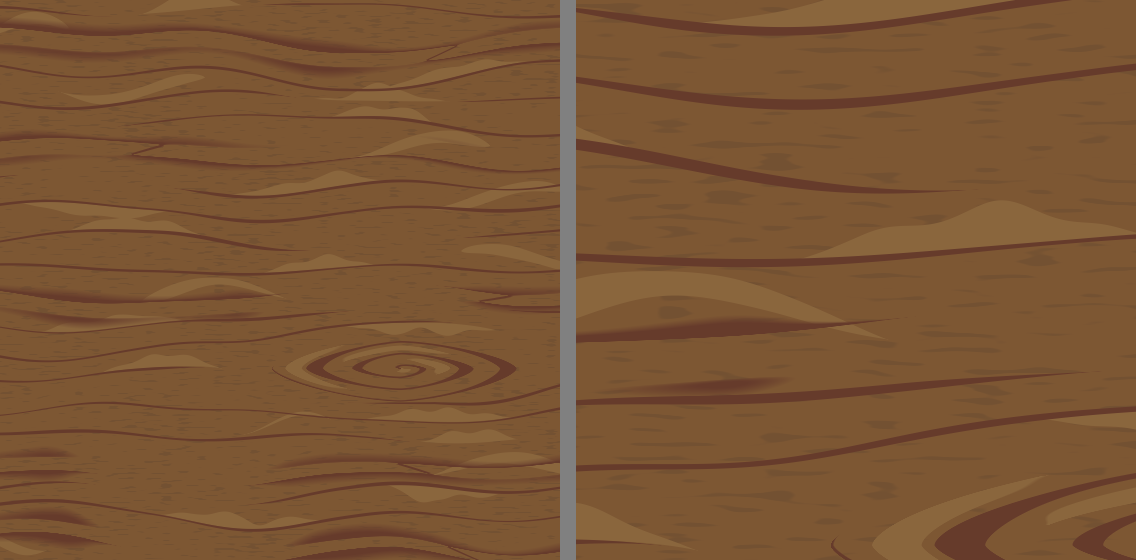
Left, the full canvas; right, a detail of the centre.
Give the GLSL for this texture, as a Shadertoy shader.

```glsl
// Flat cartoon wood: wavy dark grain lines, some folded into S-shaped hooks,
// pale tapered patches, faint horizontal fibres and one spiral knot.
// Lines are implicit curves bent by gradient noise and pushed around the knot.
#define GRAIN_LINES 20
#define RIBBONS 10
#define LINE_HALF_WIDTH 0.0021
#define WAVE_HEIGHT 0.062
#define HOOK_SHARE 0.4
#define KNOT_CENTRE vec2(0.716, 0.342)
#define KNOT_SIZE vec2(0.2, 0.055)
#define KNOT_TURNS 2.6
#define WOOD vec3(0.49, 0.34, 0.20)
#define PALE vec3(0.54, 0.40, 0.24)
#define GRAIN vec3(0.40, 0.23, 0.17)
#define FIBRE vec3(0.445, 0.315, 0.195)

float pixel;

float hash(vec2 p) {
    vec3 q = fract(p.xyx * vec3(0.1031, 0.1030, 0.0973));
    q += dot(q, q.yzx + 33.33);
    return fract((q.x + q.y) * q.z);
}

float corner(vec2 cell, vec2 offset) {
    float angle = 6.2832 * hash(cell);
    return dot(vec2(cos(angle), sin(angle)), offset);
}

float gradientNoise(vec2 p) {
    vec2 i = floor(p), f = p - i;
    vec2 u = f * f * f * (f * (f * 6.0 - 15.0) + 10.0);
    vec2 e = vec2(1, 0);
    return mix(mix(corner(i, f), corner(i + e, f - e), u.x),
               mix(corner(i + e.yx, f - e.yx), corner(i + 1.0, f - 1.0), u.x), u.y);
}

float cover(float d) { return clamp(0.5 - d / pixel, 0.0, 1.0); }

// Height of a grain line at x, opened into an eye around the knot
float lineHeight(float x, float base) {
    float y = base + WAVE_HEIGHT * gradientNoise(vec2(x * 2.7, base * 7.0) + 4.3);
    float side = base < KNOT_CENTRE.y ? -1.0 : 1.0;
    float gap = max(side * (y - KNOT_CENTRE.y), 0.0);
    float bump = exp(-pow(abs(x - KNOT_CENTRE.x) / 0.25, 4.0));
    float opened = KNOT_CENTRE.y + side * max(gap, 0.062 + 0.45 * gap);
    return mix(y, opened, bump);
}

// Distance to a line that doubles back on itself, x = a t - b t^9
float hookDistance(float x, float dy, float height) {
    float t = clamp(dy / height, -8.0, 8.0);
    float t8 = pow(t * t, 4.0);
    float g = x - (0.03 - 0.004 * t8) * t;
    return abs(g) / length(vec2(1.0, (0.03 - 0.036 * t8) / height));
}

// x: dark line, y: pale patch resting on that line
vec2 grainLine(vec2 p, float id) {
    float base = (id + 0.5 + 0.4 * (hash(vec2(id, 3)) - 0.5)) / float(GRAIN_LINES);
    float dy = p.y - lineHeight(p.x, base);
    float d = abs(dy), patchCover = 0.0;
    float dir = hash(vec2(id, 7)) < 0.5 ? -1.0 : 1.0;
    float spot = 0.08 + 0.84 * hash(vec2(id, 11));
    if (hash(vec2(id, 5)) < HOOK_SHARE && abs(base - KNOT_CENTRE.y) > 0.1) {
        d = hookDistance(dir * (p.x - spot), dy, mix(0.006, 0.011, hash(vec2(id, 13))));
    } else {
        float s = (p.x - spot) / mix(0.09, 0.17, hash(vec2(id, 17)));
        float bell = pow(max(1.0 - s * s, 0.0), 1.6);
        float w = 0.026 * bell * (1.0 + 1.2 * gradientNoise(vec2(p.x * 14.0, id)));
        patchCover = cover(abs(dir * dy - 0.5 * w) - 0.5 * w + pixel);
    }
    // Swelling stroke; some lines fade out to a point and start again
    float w = LINE_HALF_WIDTH * (1.0 + 1.2 * gradientNoise(vec2(p.x * 4.0, id * 3.7)));
    float pause = abs(p.x - hash(vec2(id, 19))) - 0.07;
    if (hash(vec2(id, 23)) < 0.45) w = mix(-pixel, w, smoothstep(0.0, 0.16, pause));
    return vec2(cover(d - w), patchCover);
}

// Free pale ribbon: one pointed end, one rounded end, gently bent
float ribbon(vec2 p, float id) {
    vec2 c = vec2(hash(vec2(id, 31)), (id + 0.2 + 0.6 * hash(vec2(id, 37))) / float(RIBBONS));
    float dir = hash(vec2(id, 41)) < 0.5 ? -1.0 : 1.0;
    float s = dir * (p.x - c.x) / mix(0.09, 0.19, hash(vec2(id, 43)));
    float bend = 0.02 * sin(2.4 * s + 6.28 * hash(vec2(id, 47)));
    float w = 0.011 * sqrt(max(1.0 - s, 0.0)) * pow(max(1.0 + s, 0.0), 1.1);
    w *= 1.0 + 0.7 * gradientNoise(vec2(p.x * 9.0, id));
    vec2 away = abs(c - KNOT_CENTRE);
    w *= clamp(smoothstep(0.08, 0.13, away.y) + step(0.38, away.x), 0.0, 1.0);
    return cover(abs(p.y - c.y - bend) - w + pixel);
}

// x: dark spiral, y: pale crescents between its turns
vec2 knot(vec2 p) {
    vec2 q = (p - KNOT_CENTRE) / KNOT_SIZE;
    vec2 m = pow(abs(q) + 1e-4, vec2(1.5));
    float r = pow(m.x + m.y, 1.0 / 1.5);
    float angle = atan(q.y, q.x + 1e-5);
    float turn = fract(r * KNOT_TURNS + angle / 6.2832);
    float toTip = pow(abs(cos(angle)), 4.0);
    float soft = pixel * KNOT_TURNS * length(normalize(q + 1e-5) / KNOT_SIZE);
    float fade = smoothstep(1.18, 1.0, r);
    float dark = (0.07 + 0.13 * toTip * smoothstep(0.1, 0.8, r)) * fade;
    float pale = 0.2 * smoothstep(0.25, 0.95, cos(angle - 4.5 * r + 1.2)) * fade;
    float ring = abs(turn - 0.5);
    return clamp(0.5 - vec2(ring - dark, 0.5 - ring - pale) / soft, 0.0, 1.0)
         * step(0.01, vec2(dark, pale));
}

void mainImage(out vec4 fragColor, in vec2 fragCoord) {
    vec2 p = fragCoord / iResolution.xy;
    pixel = 1.0 / iResolution.y;

    // Short fibres gathered in loose clusters
    float cluster = gradientNoise(p * vec2(6.0, 11.0));
    float fibre = gradientNoise(p * vec2(32.0, 230.0)) + 0.25 * cluster;
    vec3 color = mix(WOOD, FIBRE, 0.85 * smoothstep(0.24, 0.38, fibre));

    vec2 ink = knot(p);
    for (int i = 0; i < GRAIN_LINES; i++) ink = max(ink, grainLine(p, float(i)));
    for (int i = 0; i < RIBBONS; i++) ink.y = max(ink.y, ribbon(p, float(i)));

    color = mix(color, PALE, ink.y);
    color = mix(color, GRAIN, ink.x);
    fragColor = vec4(color, 1.0);
}
```
